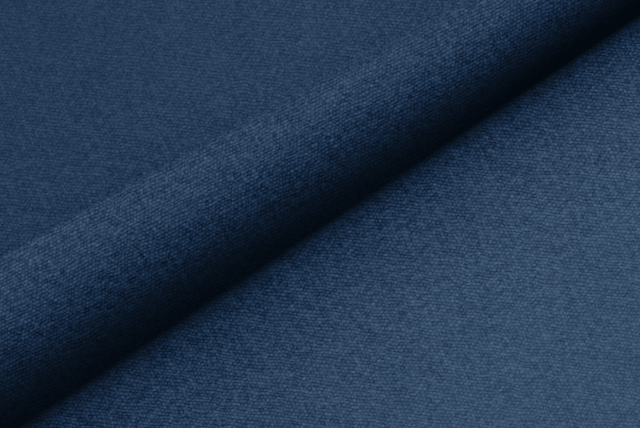
Write a WebGL 1 fragment shader that draws this texture.

```glsl
precision highp float;
// Navy woven cloth with a thick diagonal roll lying across a flat sheet.
// Two sloping lines bound the roll; a tone curve shades each region, and
// a staggered stitch grid with hashed yarn variation gives the weave.

uniform vec2 u_resolution;

#define CREASE_START -0.027
#define CREASE_SLOPE 0.664
#define RIDGE_START 0.40
#define RIDGE_SLOPE 0.55
#define SHADOW_REACH 0.115
#define STITCH_FREQ 128.0
#define WEAVE_DEPTH 0.29
#define FLECK_DEPTH 0.30
#define DARK_BLUE vec3(0.012, 0.036, 0.064)
#define MID_BLUE vec3(0.090, 0.170, 0.275)
#define LIGHT_BLUE vec3(0.230, 0.320, 0.425)

float hash(vec2 p) {
  return fract(sin(dot(p, vec2(127.1, 311.7))) * 43758.5453);
}

float noise(vec2 p) {
  vec2 cell = floor(p);
  vec2 f = fract(p);
  f = f * f * (3.0 - 2.0 * f);
  float low = mix(hash(cell), hash(cell + vec2(1.0, 0.0)), f.x);
  float high = mix(hash(cell + vec2(0.0, 1.0)), hash(cell + 1.0), f.x);
  return mix(low, high, f.y);
}

vec2 rotate(vec2 p, float angle) {
  float c = cos(angle);
  float s = sin(angle);
  return vec2(c * p.x + s * p.y, c * p.y - s * p.x);
}

// Staggered oval stitches, each with its own brightness, centred on zero.
float weave(vec2 p) {
  vec2 q = p * vec2(0.8, 1.0) * STITCH_FREQ;
  q += 0.8 * vec2(noise(p * 43.0), noise(p * 39.0 + 9.0));
  float row = floor(q.y);
  q.x += 0.5 * mod(row, 2.0);
  vec2 f = fract(q) - 0.5;
  float stitch = 1.0 - smoothstep(0.12, 0.62, length(f * vec2(0.9, 1.1)));
  float yarn = hash(vec2(floor(q.x), row)) - 0.5;
  return (stitch - 0.48) * 0.85 + yarn * 0.6;
}

// Dark to light blue ramp for a tone from 0 to 1.
vec3 clothColor(float tone) {
  vec3 lower = mix(DARK_BLUE, MID_BLUE, clamp(tone * 2.0, 0.0, 1.0));
  return mix(lower, LIGHT_BLUE, clamp(tone * 2.0 - 1.0, 0.0, 1.4));
}

void main() {
  vec2 p = gl_FragCoord.xy / u_resolution.y;
  float pixel = 1.0 / u_resolution.y;

  // Position relative to the crease below the roll and the ridge above it.
  float crease = CREASE_START + CREASE_SLOPE * p.x;
  float ridge = RIDGE_START + RIDGE_SLOPE * p.x;
  float aboveCrease = (p.y - crease) * 0.833;
  float aboveRidge = (p.y - ridge) * 0.876;
  float across = clamp((p.y - crease) / (ridge - crease), 0.0, 1.0);
  float ridgeBlur = mix(0.005, 0.045, smoothstep(0.2, 1.1, p.x));
  float onRoll = smoothstep(-pixel, 0.004 + pixel, aboveCrease);
  float behind = smoothstep(-ridgeBlur, ridgeBlur, aboveRidge);

  // Flat sheet in front, with a tight contact shadow and a wide soft one.
  float gap = max(-aboveCrease, 0.0);
  float front = mix(0.80, 0.97, smoothstep(0.2, 1.3, p.x));
  front *= 1.0 - 0.60 * exp(-gap / SHADOW_REACH) - 0.36 * exp(-gap / 0.022);

  // Rounded roll: deep at the crease, lit towards its ridge.
  float roll = mix(0.02, 0.81, smoothstep(-0.03, 0.90, across));
  roll -= 0.08 * smoothstep(0.9, 1.5, p.x);

  // Sheet behind the roll, a little darker at the left and at the contact.
  float back = 0.71 + 0.07 * smoothstep(0.0, 0.8, p.x);
  back -= 0.07 * exp(-max(aboveRidge, 0.0) / 0.035);

  float tone = mix(front, mix(roll, back, behind), onRoll);

  // Weave follows each surface; focus is sharpest near the roll.
  float rollWeave = weave(rotate(p, 0.46));
  float sheetWeave = weave(rotate(p, -0.10));
  float backFocus = 0.65 * exp(-max(aboveRidge, 0.0) * 1.2);
  float frontFocus = mix(0.95, 0.70, smoothstep(0.2, 0.8, gap));
  float rollPart = onRoll * (1.0 - behind);
  float sheetFocus = mix(frontFocus, backFocus, behind);
  float focus = mix(sheetFocus, 1.0, rollPart);
  float thread = mix(sheetWeave, rollWeave, rollPart) * focus;

  // Fine fibre flecks in two sizes and broad uneven dye.
  float fleck = noise(rotate(p, 0.35) * vec2(190.0, 270.0)) - 0.5;
  fleck += 0.6 * (noise(rotate(p, -0.6) * vec2(300.0, 210.0) + 17.0) - 0.5);
  fleck *= 0.35 + 0.65 * focus;
  float dye = noise(p * 14.0) + noise(p * 37.0 + 5.0) - 1.0;
  float lit = 0.15 + 0.85 * smoothstep(0.0, 0.55, tone);
  tone += lit * (thread * WEAVE_DEPTH + fleck * FLECK_DEPTH + dye * 0.035);

  gl_FragColor = vec4(clothColor(max(tone, 0.0)), 1.0);
}
```
